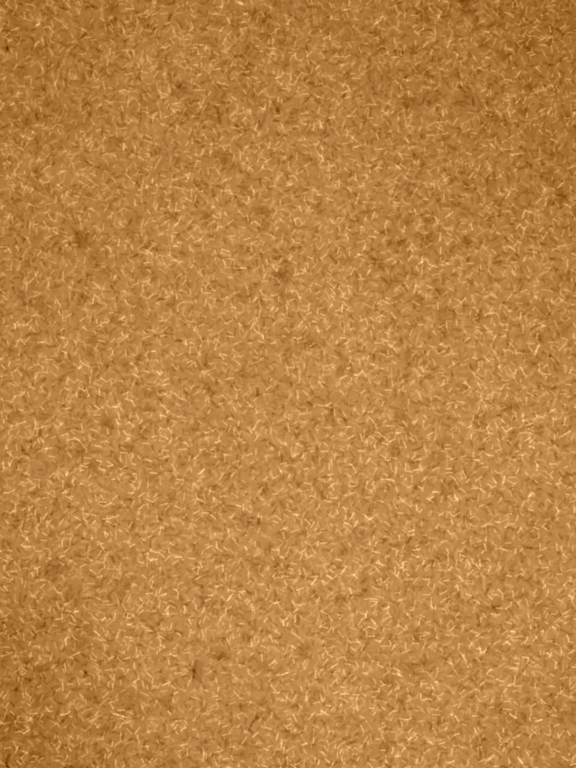
Reproduce this texture procedurally as a Shadertoy shader.

```glsl
const vec3 OCHRE = vec3(0.725, 0.515, 0.277);
const vec3 FIBRE_TINT = vec3(1.0, 1.0, 0.92);
const vec3 GLINT_TINT = vec3(1.0, 1.03, 0.88);
const vec3 STAIN_TINT = vec3(0.9, 1.0, 0.95);

vec3 hash3(vec2 cell, float seed) {
    vec3 h = fract(vec3(cell.xyx + seed * 17.31) * vec3(0.1031, 0.1030, 0.0973));
    h += dot(h, h.yxz + 33.33);
    return fract((h.xxy + h.yzz) * h.zyx);
}

float segmentDistance(vec2 p, vec2 halfAxis) {
    float along = clamp(dot(p, halfAxis) / dot(halfAxis, halfAxis), -1.0, 1.0);
    return length(p - halfAxis * along);
}

// One randomly turned fleck per cell; x = signed fibre tone, y = sparse glint
vec2 flecks(vec2 p, float cells, float halfWidth, float glintShare, float seed) {
    vec2 q = p * cells;
    vec2 home = floor(q);
    float blur = max(0.14, 0.6 * cells / iResolution.y);
    vec2 tone = vec2(0.0);
    for (int y = -1; y <= 1; y++)
    for (int x = -1; x <= 1; x++) {
        vec2 cell = home + vec2(x, y);
        vec3 place = hash3(cell, seed);
        vec3 look = hash3(cell, seed + 5.0);
        float angle = place.z * 3.14159;
        vec2 halfAxis = vec2(cos(angle), sin(angle)) * mix(0.22, 0.6, look.x);
        float d = segmentDistance(q - cell - place.xy, halfAxis);
        float mask = 1.0 - smoothstep(halfWidth - blur, halfWidth + blur, d);
        float glint = step(look.y, glintShare) * mix(0.5, 1.0, look.z);
        tone += mask * vec2(look.z * 2.0 - 1.0, glint);
    }
    return tone;
}

// Soft round stains of varied size and strength
float stains(vec2 p, float cells, float seed) {
    vec2 q = p * cells;
    vec2 home = floor(q);
    float sum = 0.0;
    for (int y = -1; y <= 1; y++)
    for (int x = -1; x <= 1; x++) {
        vec2 cell = home + vec2(x, y);
        vec3 place = hash3(cell, seed);
        float strength = hash3(cell, seed + 3.0).x;
        float radius = mix(0.25, 0.7, place.z);
        float d = length(q - cell - place.xy);
        sum += strength * strength * (1.0 - smoothstep(0.1, radius, d));
    }
    return min(sum, 1.3);
}

// Layered, turned sines for cloudy unevenness
float clouds(vec2 p) {
    float sum = 0.0;
    float gain = 0.5;
    for (int i = 0; i < 5; i++) {
        sum += gain * sin(p.x + 1.7 * sin(p.y)) * cos(p.y + 1.3 * sin(p.x));
        p = mat2(1.3, 1.1, -1.1, 1.3) * p + 2.4;
        gain *= 0.75;
    }
    return sum;
}

// Broad glow low on the right, falling off to dim corners
float lighting(vec2 uv) {
    vec2 fromGlow = (uv - vec2(0.6, 0.32)) * vec2(0.85, 1.0);
    float light = 0.035 - 0.16 * dot(fromGlow, fromGlow);
    vec2 fromTopRight = uv - vec2(1.0, 0.95);
    light -= 0.045 * exp(-9.0 * dot(fromTopRight, fromTopRight));
    return light - 0.075 * exp(-28.0 * dot(uv, uv));
}

void mainImage(out vec4 fragColor, in vec2 fragCoord) {
    vec2 uv = fragCoord / iResolution.xy;
    vec2 p = fragCoord / iResolution.y;
    float cloud = clouds(p * 13.0);

    // Matted fibres in two sizes, with a finer glinting layer on top
    vec2 coarse = flecks(p, 105.0, 0.2, 0.0, 1.0);
    vec2 fine = flecks(p + 0.37, 150.0, 0.22, 0.0, 2.0);
    vec2 bright = flecks(p + 0.71, 132.0, 0.15, 0.34 + 0.1 * cloud, 3.0);
    float fibre = 0.075 * coarse.x + 0.075 * fine.x;
    float glint = 0.17 * min(bright.y, 1.2) * mix(1.05, 0.8, uv.y);

    float stain = 0.075 * stains(p, 38.0, 4.0) + 0.045 * stains(p, 75.0, 6.0);

    vec3 color = OCHRE + lighting(uv) + 0.016 * cloud;
    color += FIBRE_TINT * fibre + GLINT_TINT * glint - STAIN_TINT * stain;
    fragColor = vec4(clamp(color, 0.0, 1.0), 1.0);
}
```
